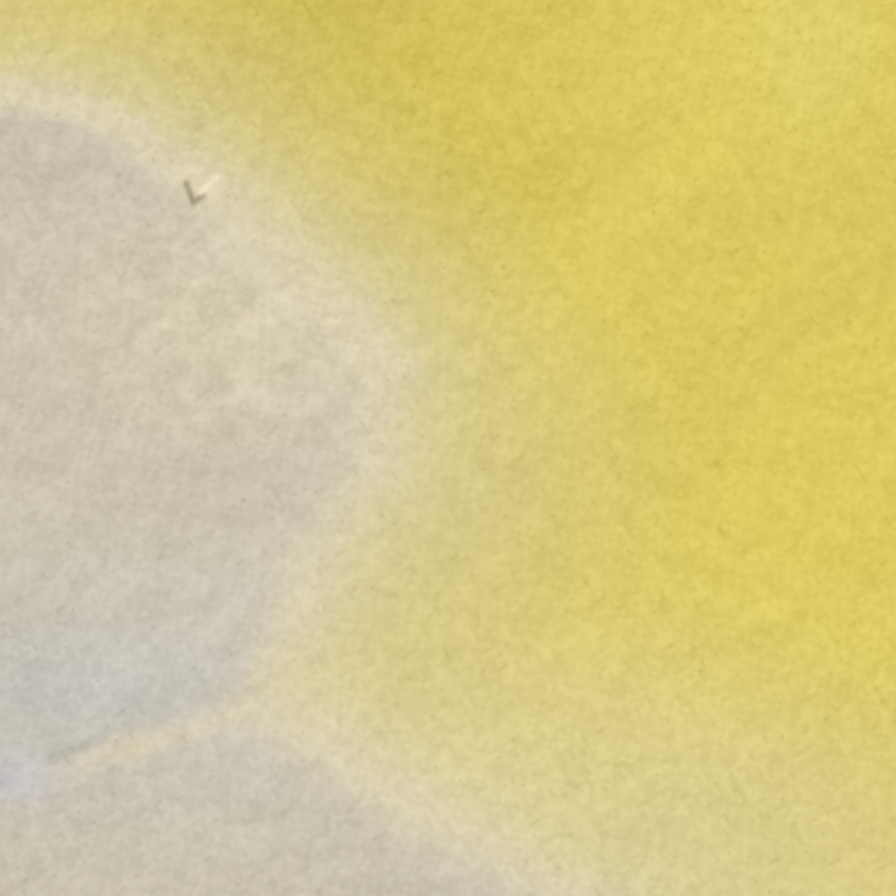
Write a three.js fragment shader that draws this background.

```glsl
// Draws grainy yellow paper with two soft grey stains edged by pale cream rims.
varying vec2 vUv;

const vec3 GREY = vec3(0.795, 0.765, 0.69);
const vec3 BLUE_GREY = vec3(0.775, 0.765, 0.745);
const vec3 WARM_GREY = vec3(0.848, 0.805, 0.695);
const vec3 CREAM = vec3(0.865, 0.822, 0.70);
const vec3 STRAW = vec3(0.848, 0.802, 0.605);
const vec3 OCHRE = vec3(0.82, 0.75, 0.365);
const vec3 YELLOW = vec3(0.865, 0.797, 0.385);
const vec3 PALE_YELLOW = vec3(0.88, 0.825, 0.51);

float hash(vec2 p) {
  return fract(sin(dot(p, vec2(127.1, 311.7))) * 43758.5453);
}

float noise(vec2 p) {
  vec2 i = floor(p);
  vec2 f = fract(p);
  f = f * f * (3.0 - 2.0 * f);
  return mix(mix(hash(i), hash(i + vec2(1.0, 0.0)), f.x),
             mix(hash(i + vec2(0.0, 1.0)), hash(i + vec2(1.0, 1.0)), f.x), f.y);
}

// Layered noise, centred on zero.
float fbm(vec2 p) {
  float sum = 0.0;
  float gain = 0.5;
  for (int i = 0; i < 4; i++) {
    sum += gain * (noise(p) - 0.5);
    p = p * 2.03 + 17.3;
    gain *= 0.5;
  }
  return sum;
}

float bell(float x, float width) {
  return exp(-x * x / (width * width));
}

float spot(vec2 p, vec2 centre, vec2 size) {
  vec2 q = (p - centre) / size;
  return exp(-dot(q, q));
}

float segment(vec2 p, vec2 a, vec2 b) {
  vec2 ab = b - a;
  return length(p - a - ab * clamp(dot(p - a, ab) / dot(ab, ab), 0.0, 1.0));
}

float smoothMin(float a, float b, float k) {
  float h = max(k - abs(a - b), 0.0) / k;
  return min(a, b) - 0.25 * h * h * k;
}

// Turns a point so that x runs along the brush direction.
vec2 slanted(vec2 p) {
  return vec2(dot(p, vec2(0.86, 0.51)), dot(p, vec2(-0.51, 0.86)));
}

// Distance to the round stain, which bulges on its right side.
float roundStain(vec2 p) {
  vec2 q = p - vec2(0.0, 0.5);
  float angle = atan(q.y, q.x);
  float radius = 0.364 + 0.055 * bell(angle - 0.15, 0.32)
    + 0.024 * bell(angle + 0.8, 0.22) + 0.03 * smoothstep(0.9, 1.6, angle);
  return length(q) - radius;
}

// Distance to the sloping stain in the lower corner.
float lowerStain(vec2 p) {
  return dot(p - vec2(0.28, 0.218), vec2(0.551, 0.835));
}

// Yellow wash with slanted streaks, fading to straw near the stains.
vec3 wash(vec2 p, float d) {
  float streak = fbm(slanted(p) * vec2(2.5, 9.0) + 3.0);
  float light = smoothstep(0.35, 0.95, p.x + 0.25 * (1.0 - p.y));
  vec3 col = mix(OCHRE, YELLOW, clamp(light + streak * 0.7, 0.0, 1.0));
  float pale = spot(p, vec2(0.80, 0.09), vec2(0.34, 0.14))
    + 0.5 * spot(p, vec2(0.91, 0.96), vec2(0.07, 0.12));
  col = mix(col, PALE_YELLOW, clamp(pale, 0.0, 1.0) * 0.75);
  float reach = mix(0.50, 0.26, smoothstep(0.2, 0.95, p.y));
  col = mix(STRAW, col, smoothstep(-0.05, reach, d + streak * 0.05));
  return col + streak * 0.035;
}

// Grey inside of the stains, warm at the upper right and bluish at the lower left.
vec3 stain(vec2 p) {
  float warmth = spot(p, vec2(0.29, 0.64), vec2(0.21, 0.13));
  vec3 col = mix(GREY, WARM_GREY, 0.95 * warmth);
  col = mix(col, BLUE_GREY, 0.75 * spot(p, vec2(0.08, 0.23), vec2(0.26, 0.10)));
  col = mix(col, vec3(0.79, 0.78, 0.81), 0.7 * spot(p, vec2(0.02, 0.13), vec2(0.05, 0.03)));
  float flecks = fbm(slanted(p) * vec2(28.0, 44.0));
  return col + 0.04 * fbm(p * vec2(7.0, 11.0)) + (0.04 + 0.07 * warmth) * flecks;
}

void main() {
  vec2 p = vUv;
  float wobble = 0.022 * fbm(p * 9.0) + 0.016 * fbm(p * 34.0);
  float d = smoothMin(roundStain(p), lowerStain(p), 0.07) + wobble;

  // Stains and their uneven cream rims, crisper along the upper left
  vec3 col = mix(stain(p), wash(p, d), smoothstep(-0.022, 0.03, d));
  float soft = smoothstep(0.05, 0.35, p.x);
  float rimWidth = d < 0.0 ? mix(0.016, 0.032, soft) : mix(0.034, 0.055, soft);
  float patchy = clamp(0.78 + 0.7 * fbm(p * 13.0 + 5.0), 0.0, 1.0);
  col = mix(col, CREAM, patchy * bell(d, rimWidth));

  // Faint broken seam between the two stains
  float seam = (p.y - 0.113 - 0.37 * p.x) / 1.07 + wobble;
  float seamFade = smoothstep(0.0, 0.16, p.x) * (1.0 - smoothstep(0.26, 0.32, p.x));
  col = mix(col, CREAM, 0.8 * patchy * bell(seam, 0.016) * seamFade);

  // Small dark and light marks
  float scratch = segment(p, vec2(0.06, 0.153), vec2(0.115, 0.178)) + 0.5 * wobble;
  col = mix(col, vec3(0.66, 0.65, 0.63), 0.35 * bell(scratch, 0.005));
  float tick = min(segment(p, vec2(0.208, 0.795), vec2(0.216, 0.774)),
                   segment(p, vec2(0.216, 0.774), vec2(0.226, 0.782)));
  col = mix(col, vec3(0.55, 0.50, 0.39), 0.6 * bell(tick, 0.004));
  float glint = segment(p, vec2(0.224, 0.785), vec2(0.242, 0.803));
  col = mix(col, vec3(0.94, 0.90, 0.77), 0.75 * bell(glint, 0.004));

  // Paper grain, turned off the axes, with sparse darker specks
  vec2 g = slanted(p);
  float specks = smoothstep(0.80, 1.0, noise(g * 120.0 + 9.0));
  float grain = 0.042 * (noise(g * 170.0) - 0.5) + 0.055 * fbm(g * vec2(60.0, 75.0));
  gl_FragColor = vec4(clamp(col + grain - 0.03 * specks, 0.0, 1.0), 1.0);
}
```
